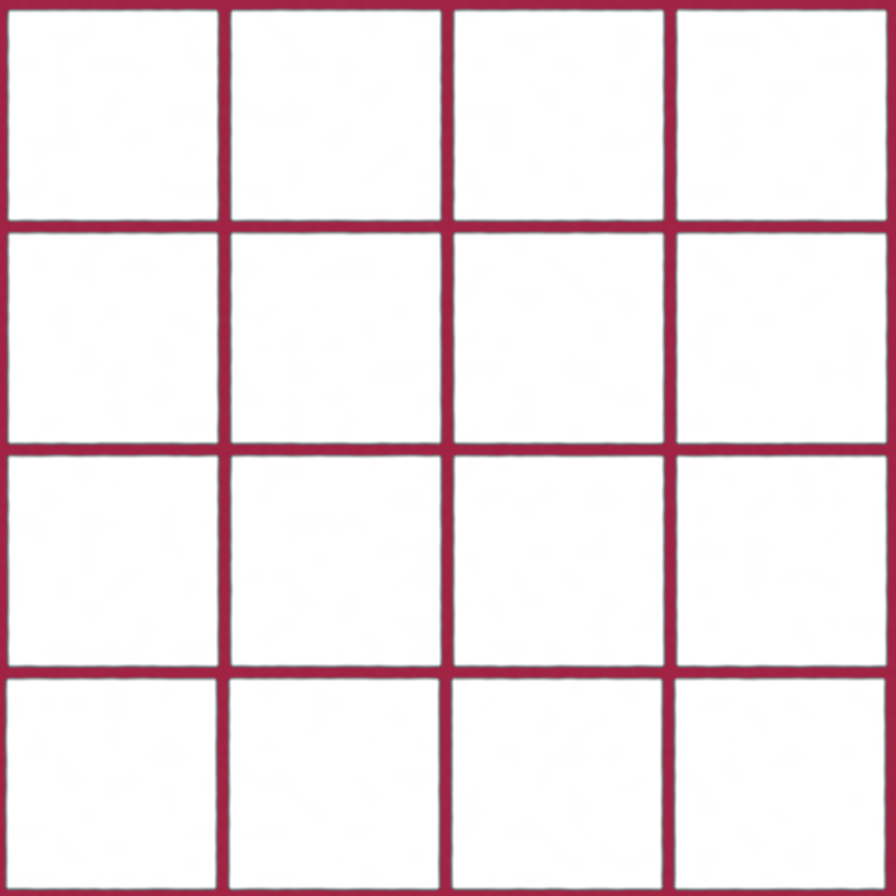
This pattern is drawn by a WebGL 1 fragment shader. Its source:

```glsl
precision highp float;
// Four by four white square tiles with soft grey rims, set in crimson grout.

uniform vec2 u_resolution;

const float TILE_COUNT = 4.0;
const float PITCH = 0.2487;
const float HALF_SIDE = 0.1185;
const float CORNER_RADIUS = 0.005;
const vec2 FIRST_CENTER = vec2(0.1263, 0.1250);
const float BOTTOM_ROW_SHIFT = -0.002;

const vec3 GLAZE = vec3(1.0);
const vec3 RIM = vec3(0.40, 0.44, 0.45);
const vec3 GROUT = vec3(0.63, 0.14, 0.27);

vec2 hashGradient(vec2 cell) {
    float angle = 6.28318 * fract(sin(dot(cell, vec2(127.1, 311.7))) * 43758.5);
    return vec2(cos(angle), sin(angle));
}

float gradientNoise(vec2 p) {
    vec2 i = floor(p);
    vec2 f = p - i;
    vec2 w = f * f * f * (f * (f * 6.0 - 15.0) + 10.0);
    float a = dot(hashGradient(i), f);
    float b = dot(hashGradient(i + vec2(1.0, 0.0)), f - vec2(1.0, 0.0));
    float c = dot(hashGradient(i + vec2(0.0, 1.0)), f - vec2(0.0, 1.0));
    float d = dot(hashGradient(i + vec2(1.0)), f - vec2(1.0));
    return mix(mix(a, b, w.x), mix(c, d, w.x), w.y);
}

float roundedBox(vec2 p, float halfSide, float radius) {
    vec2 q = abs(p) - halfSide + radius;
    return length(max(q, 0.0)) + min(max(q.x, q.y), 0.0) - radius;
}

// Position relative to the nearest tile center; the bottom row sits off line.
vec2 tileLocal(vec2 uv) {
    vec2 q = (uv - FIRST_CENTER) / PITCH;
    float row = clamp(floor(q.y + 0.5), 0.0, TILE_COUNT - 1.0);
    q.x -= BOTTOM_ROW_SHIFT / PITCH * (1.0 - step(0.5, row));
    float column = clamp(floor(q.x + 0.5), 0.0, TILE_COUNT - 1.0);
    return (q - vec2(column, row)) * PITCH;
}

// Ramp between two distances, never narrower than one pixel.
float softRamp(float start, float end, float d, float pixel) {
    float middle = 0.5 * (start + end);
    float reach = 0.5 * max(end - start, pixel);
    return smoothstep(middle - reach, middle + reach, d);
}

vec3 tileColor(vec2 uv, float pixel) {
    vec2 p = tileLocal(uv);
    float d = roundedBox(p, HALF_SIDE, CORNER_RADIUS);
    d += 0.0006 * gradientNoise(uv * 60.0);

    // The rim is a little paler along the top edge of each tile.
    float topEdge = step(abs(p.x), p.y);
    vec3 rim = mix(RIM, GLAZE, 0.15 * topEdge);

    float mottling = 0.008 * max(gradientNoise(uv * 35.0), 0.0);
    vec3 color = GLAZE - mottling;
    color = mix(color, rim, softRamp(-0.0045, 0.0005, d, pixel));

    vec3 grout = GROUT + 0.012 * gradientNoise(uv * 90.0);
    return mix(color, grout, softRamp(-0.0015, 0.0020, d, pixel));
}

void main() {
    vec2 uv = gl_FragCoord.xy / u_resolution;
    float pixel = 1.0 / min(u_resolution.x, u_resolution.y);
    gl_FragColor = vec4(tileColor(uv, pixel), 1.0);
}
```
